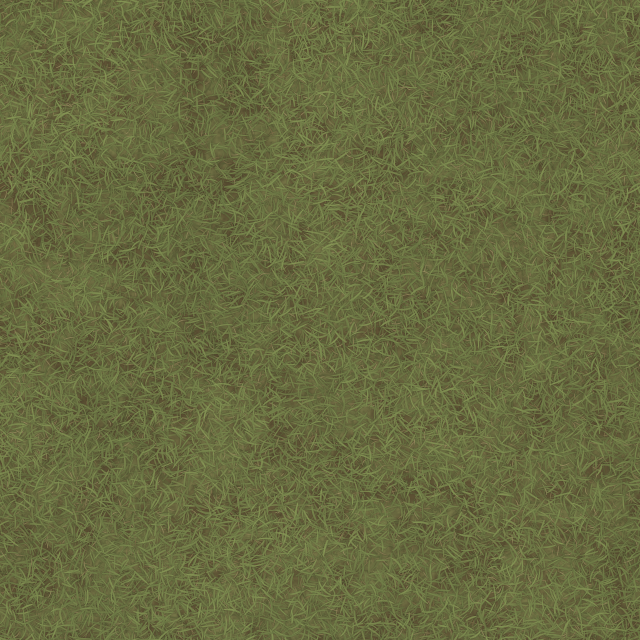
Give the GLSL for this texture, as a Shadertoy shader.

```glsl
// Draws a dense mown lawn seen from above: tangled green blades, dry straw and bare soil.

vec4 hash4(vec2 p) {
    vec4 q = fract(p.xyxy * vec4(0.1031, 0.1030, 0.0973, 0.1099));
    q += dot(q, q.wzxy + 33.33);
    return fract((q.xxyz + q.yzzw) * q.zywx);
}

float valueNoise(vec2 p) {
    vec2 cell = floor(p), f = fract(p);
    f = f * f * (3.0 - 2.0 * f);
    return mix(mix(hash4(cell).x, hash4(cell + vec2(1, 0)).x, f.x),
               mix(hash4(cell + vec2(0, 1)).x, hash4(cell + vec2(1, 1)).x, f.x), f.y);
}

// Tapered, bowed blade along x. Returns coverage, soft shadow and position from root to tip.
vec3 blade(vec2 p, float halfLength, float halfWidth, float bend, float pixel) {
    float along = p.x / halfLength;
    float side = abs(p.y - bend * halfLength * (along * along - 0.4));
    float t = clamp(0.5 + 0.5 * along, 0.0, 1.0);
    float width = halfWidth * (1.0 - t * t) * (0.65 + 0.7 * t);
    float ends = 1.0 - smoothstep(0.92, 1.0, abs(along));
    float coverage = clamp((width - side) / pixel + 0.5, 0.0, 1.0);
    coverage *= min(1.0, 2.0 * width / pixel) * ends;
    float shadow = (1.0 - smoothstep(0.0, width + 0.0022, side)) * ends;
    return vec3(coverage, shadow, t);
}

// One scattered layer of blades; height runs from 0 at the soil to 1 at the top.
vec3 grassLayer(vec3 color, vec2 uv, float layer, float height, float pixel) {
    const float cells = 48.0;
    vec2 p = uv * cells + hash4(vec2(layer, 7.0)).xy * 9.0;
    vec2 home = floor(p);
    for (int y = -1; y <= 1; y++)
    for (int x = -1; x <= 1; x++) {
        vec2 cell = home + vec2(x, y);
        float density = 0.45 + 0.8 * valueNoise(cell / cells * 19.0 + 40.0);
        for (int i = 0; i < 2; i++) {
            vec2 seed = cell + vec2(37.0 * layer, 71.0 * float(i)) + 11.0;
            vec4 place = hash4(seed);
            vec4 look = hash4(seed + 173.0);
            if (place.w > density) continue;

            bool dry = look.x < 0.17 * (1.0 - 0.6 * height);
            float angle = 6.2832 * place.z;
            vec2 dir = vec2(cos(angle), sin(angle));
            vec2 d = (p - cell - place.xy) / cells;
            d = vec2(dot(d, dir), dot(d, vec2(-dir.y, dir.x)));

            float halfLength = (dry ? 0.3 + 0.25 * look.y : 0.48 + 0.36 * look.y) / cells;
            float halfWidth = dry ? 0.0009 : mix(0.0010, 0.0019, look.z);
            float bend = (look.w - 0.5) * (dry ? 0.9 : 0.55);
            vec3 b = blade(d, halfLength, halfWidth, bend, pixel);

            // Shade: lower blades are browner, roots darker, tips lighter
            vec3 green = mix(vec3(0.39, 0.395, 0.235), vec3(0.48, 0.535, 0.305), height);
            vec3 straw = mix(vec3(0.48, 0.42, 0.27), vec3(0.63, 0.58, 0.40), look.z);
            vec3 tint = dry ? straw : green * (0.91 + 0.18 * fract(look.x * 17.0));
            tint *= 0.93 + 0.11 * b.z;
            color *= 1.0 - 0.07 * b.y;
            color = mix(color, tint, 0.9 * b.x);
        }
    }
    return color;
}

void mainImage(out vec4 fragColor, in vec2 fragCoord) {
    vec2 uv = fragCoord / iResolution.y;
    float pixel = 1.0 / iResolution.y;

    // Soil with mossy blotches and fine litter
    float moss = 0.6 * valueNoise(uv * 30.0) + 0.4 * valueNoise(uv * 85.0 + 20.0);
    vec3 color = mix(vec3(0.35, 0.305, 0.195), vec3(0.43, 0.43, 0.26), smoothstep(0.2, 0.8, moss));
    color *= 0.93 + 0.14 * valueNoise(uv * 260.0);

    // Blades stacked from the ground upward
    for (int i = 0; i < 8; i++)
        color = grassLayer(color, uv, float(i), float(i) / 7.0, pixel);

    // Broad, faint patches of light and wear
    float patches = valueNoise(uv * 6.0 + 3.0);
    color *= 0.98 + 0.06 * patches;
    fragColor = vec4(color, 1.0);
}
```
